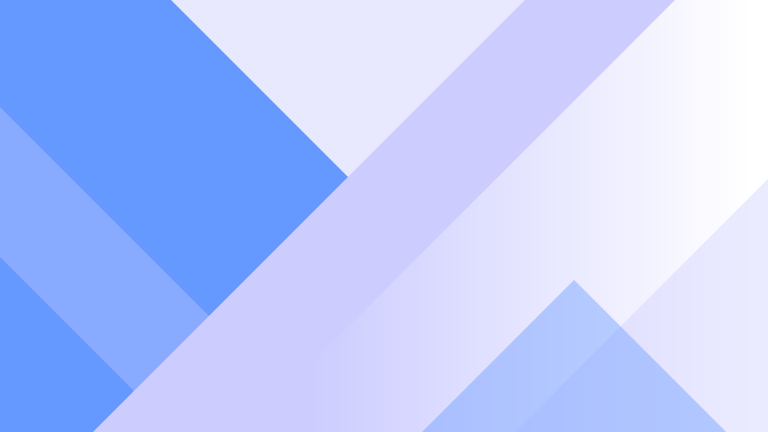
Give the GLSL for this background, as a WebGL 2 fragment shader.

```glsl
#version 300 es
precision highp float;
// Flat diagonal bands and translucent triangles in blue, lavender and white.

uniform vec2 u_resolution;
out vec4 fragColor;

// Colours
const vec3 PALE = vec3(0.908, 0.910, 1.0);
const vec3 BLUE = vec3(0.40, 0.60, 1.0);
const vec3 SOFT_BLUE = vec3(0.533, 0.667, 1.0);
const vec3 LAVENDER = vec3(0.80, 0.80, 1.0);
const vec3 WHITE = vec3(1.0);

// Edge positions in canvas heights, along the two diagonals
const float BLUE_EDGE = 0.396;
const vec2 STRIPE = vec2(-0.595, -0.248);
const vec2 BAND = vec2(1.215, 1.5625);
const float CORNER_EDGE = 2.192;
const vec2 PEAK = vec2(1.977, 0.681);

// Horizontal fade from lavender to white, and overlay strengths
const vec2 FADE = vec2(0.718, 1.736);
const float CORNER_ALPHA = 0.40;
const float PEAK_ALPHA = 0.42;

// Antialiased coverage of the side where v exceeds edge
float above(float v, float edge) {
    float pixel = sqrt(2.0) / u_resolution.y;
    return clamp((v - edge) / pixel + 0.5, 0.0, 1.0);
}

void main() {
    // Height units measured from the upper left
    vec2 p = vec2(gl_FragCoord.x, u_resolution.y - gl_FragCoord.y) / u_resolution.y;
    float rising = p.x + p.y;
    float falling = p.x - p.y;

    // Blue field with a softer stripe
    vec3 color = mix(BLUE, PALE, above(falling, BLUE_EDGE));
    float stripe = above(falling, STRIPE.x) * (1.0 - above(falling, STRIPE.y));
    color = mix(color, SOFT_BLUE, stripe);

    // Lavender band and the fading field beside it
    float fade = clamp((p.x - FADE.x) / (FADE.y - FADE.x), 0.0, 1.0);
    color = mix(color, LAVENDER, above(rising, BAND.x));
    color = mix(color, mix(LAVENDER, WHITE, fade), above(rising, BAND.y));

    // Translucent corner and blue peak
    color = mix(color, LAVENDER, CORNER_ALPHA * above(rising, CORNER_EDGE));
    float peak = above(rising, PEAK.x) * (1.0 - above(falling, PEAK.y));
    color = mix(color, BLUE, PEAK_ALPHA * peak);

    fragColor = vec4(color, 1.0);
}
```
